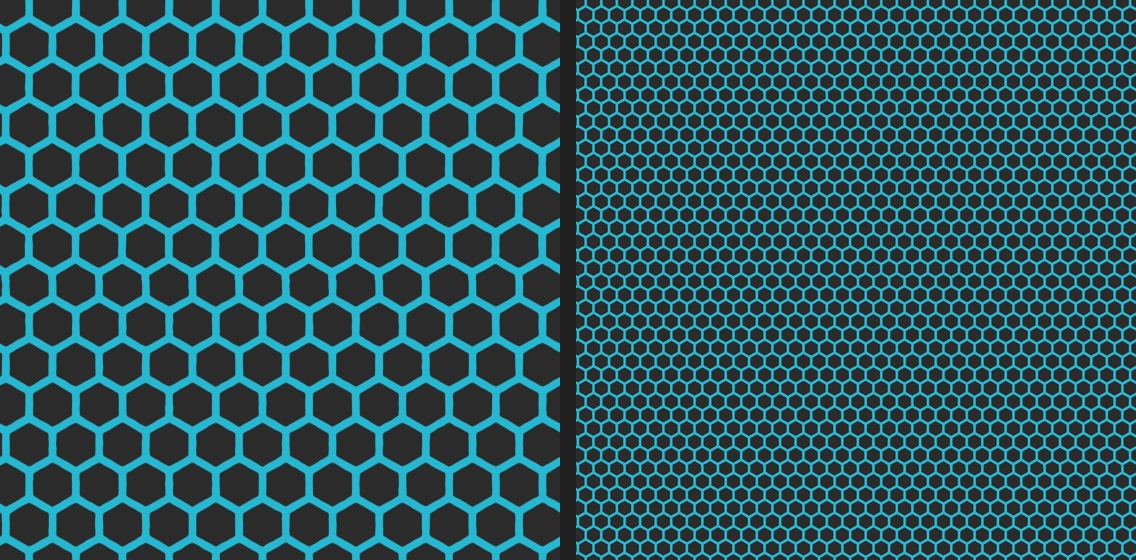
Left, the tile; right, the same tile 3 across and 3 down.
This pattern is drawn by a WebGL 1 fragment shader. Its source:

```glsl
precision highp float;

uniform vec2 u_resolution;

const vec2 REPEATS = vec2(12.0, 14.0);        // cells across, rows up (even)
const vec2 GRID_OFFSET = vec2(0.625, 0.885);  // first cell centre, in cells
const float ROW_HEIGHT = 0.8660254;           // row spacing over cell width
const float LINE_WIDTH = 0.166;               // wall thickness, in cell widths
const float CORNER_RADIUS = 0.06;
const vec2 SLIP = vec2(0.008, 0.035);         // offset across the middle, in cells
const float WOBBLE = 0.007;                   // roughness of the wall edges
const float WOBBLE_CELLS = 96.0;              // whole number, so the noise wraps
const float EDGE_PIXELS = 0.8;
const vec3 CELL_COLOR = vec3(0.17, 0.17, 0.17);
const vec3 LINE_COLOR = vec3(0.15, 0.72, 0.82);

float hash(vec2 p) {
  return fract(sin(dot(p, vec2(12.9898, 78.233))) * 43758.5453);
}

// Value noise that repeats after the given number of cells
float wrappedNoise(vec2 p, float period) {
  vec2 i = floor(p);
  vec2 f = fract(p);
  f = f * f * (3.0 - 2.0 * f);
  vec2 low = mod(i, period);
  vec2 high = mod(i + 1.0, period);
  float bottom = mix(hash(low), hash(vec2(high.x, low.y)), f.x);
  float top = mix(hash(vec2(low.x, high.y)), hash(high), f.x);
  return mix(bottom, top, f.y);
}

// Signed distance to a hexagon with its points up and down
float hexagonDistance(vec2 p, float apothem) {
  const vec3 k = vec3(-0.8660254, 0.5, 0.5773503);
  p = abs(p.yx);
  p -= 2.0 * min(dot(k.xy, p), 0.0) * k.xy;
  p -= vec2(clamp(p.x, -k.z * apothem, k.z * apothem), apothem);
  return length(p) * sign(p.y);
}

// Offset from the nearest centre of a lattice one cell wide and two rows high
vec2 latticeOffset(vec2 grid) {
  const vec2 period = vec2(1.0, 2.0);
  vec2 local = mod(grid + 0.5 * period, period) - 0.5 * period;
  return local * vec2(1.0, ROW_HEIGHT);
}

void main() {
  vec2 uv = gl_FragCoord.xy / u_resolution;

  // Upper half drifts towards the middle, then slips back in one step
  float drift = step(0.5, uv.y) * 2.0 * (1.0 - uv.y);
  vec2 grid = uv * REPEATS - GRID_OFFSET + SLIP * drift;

  // Two interleaved lattices make the staggered rows
  float apothem = 0.5 * (1.0 - LINE_WIDTH) - CORNER_RADIUS;
  float evenRows = hexagonDistance(latticeOffset(grid), apothem);
  float oddRows = hexagonDistance(latticeOffset(grid - vec2(0.5, 1.0)), apothem);
  float dist = min(evenRows, oddRows) - CORNER_RADIUS;

  // Slightly uneven edges
  dist += WOBBLE * (2.0 * wrappedNoise(uv * WOBBLE_CELLS, WOBBLE_CELLS) - 1.0);

  float edge = EDGE_PIXELS * REPEATS.x / min(u_resolution.x, u_resolution.y);
  float line = smoothstep(-edge, edge, dist);
  gl_FragColor = vec4(mix(CELL_COLOR, LINE_COLOR, line), 1.0);
}
```
